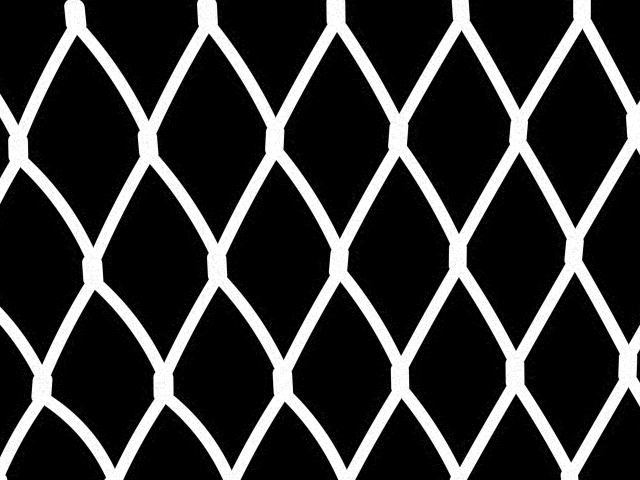
This pattern is drawn by a Shadertoy shader. Its source:

```glsl
// Knotted white netting on black: five rows of knots joined by sagging strands.
// Knot positions come from a gently warped staggered grid; each knot and its
// two downward strands are distance fields, united over the grid in a loop.

#define STRAND_HALF 0.0127           // half thickness of a strand
#define KNOT_HALF vec2(0.0190, 0.034) // half width and height of a knot
#define JOINT 0.0190                 // strand joint above and below knot centre
#define SAG 0.0100                   // bow of the right-going strands
#define SAG_PER_ROW 0.0021           // extra bow in each lower row
#define COUNTER_SAG 0.0050           // bow of the left-going strands
#define ROWS 5
#define FIRST_COLUMN -1
#define LAST_COLUMN 5
#define GRAIN_CELLS 384.0            // speckle cells over the canvas height
#define GRAIN_DEPTH 0.05

float hash(vec2 p) {
    return fract(sin(dot(p, vec2(127.1, 311.7))) * 43758.5453);
}

// Knot centre in canvas heights, y downward; the mesh narrows to the lower right.
vec2 knotCentre(float column, float row) {
    float u = column - 2.0;
    float x = 0.7014 + row * (0.0009 + 0.00104 * row)
            + u * (0.2639 - 0.0066 * row)
            - u * u * (0.0038 - 0.0005 * row);
    float y = 0.0243 + row * (0.2648 - row * (0.00035 + 0.0008 * row))
            - u * (0.0042 + 0.00165 * row * (4.0 - row))
            - u * u * 0.00014 * row * row;
    return vec2(x, y);
}

// Distance to a round-ended strand from a to b, bowed sideways as a parabola.
float strandDistance(vec2 p, vec2 a, vec2 b, float bow) {
    vec2 span = b - a;
    float len = length(span);
    vec2 dir = span / len;
    vec2 q = p - a;
    float along = dot(q, dir);
    float t = clamp(along / len, 0.0, 1.0);
    float across = dot(q, vec2(dir.y, -dir.x)) - 4.0 * bow * t * (1.0 - t);
    return length(vec2(along - t * len, across)) - STRAND_HALF;
}

// Rounded upright lump with a slight random tilt and size.
float knotDistance(vec2 p, vec2 centre, vec2 id) {
    vec2 q = p - centre;
    q.x += 0.0015 + q.y * 0.2 * (hash(id) - 0.5);
    float leftSwell = 1.0 + 0.05 * max(2.0 - id.x, 0.0);
    vec2 size = KNOT_HALF * vec2(leftSwell, 1.0) * mix(0.93, 1.05, hash(id + 7.3));
    float radius = size.x * 0.8;
    vec2 corner = abs(q) - size + radius;
    return length(max(corner, 0.0)) + min(max(corner.x, corner.y), 0.0) - radius;
}

// Union of all knots and the strands hanging from them.
float netDistance(vec2 p) {
    float d = 1e3;
    vec2 joint = vec2(0.0, JOINT);
    for (int j = 0; j < ROWS; j++) {
        float row = float(j);
        float stagger = 0.5 * mod(row, 2.0);
        for (int i = FIRST_COLUMN; i <= LAST_COLUMN; i++) {
            float column = float(i) - stagger;
            vec2 id = vec2(column, row);
            vec2 centre = knotCentre(column, row);
            vec2 top = centre + joint;
            vec2 right = knotCentre(column + 0.5, row + 1.0) - joint;
            vec2 left = knotCentre(column - 0.5, row + 1.0) - joint;
            float slack = clamp(1.0 - column / 4.5, 0.1, 1.2)
                        * mix(0.85, 1.15, hash(id + 3.1));
            d = min(d, knotDistance(p, centre, id));
            d = min(d, strandDistance(p, top, right, slack * (SAG + SAG_PER_ROW * row)));
            d = min(d, strandDistance(p, top, left, -slack * COUNTER_SAG));
        }
    }
    return d;
}

void mainImage(out vec4 fragColor, in vec2 fragCoord) {
    vec2 p = fragCoord / iResolution.y;
    p.y = 1.0 - p.y;
    float pixel = 1.0 / iResolution.y;

    float d = netDistance(p);
    float cover = 1.0 - smoothstep(-0.7 * pixel, 0.7 * pixel, d);

    // Faint speckle: grey flecks in the cord, dark grey ones close beside it.
    float grain = hash(floor(p * GRAIN_CELLS));
    float cord = 1.0 - GRAIN_DEPTH * step(0.82, grain);
    float gap = GRAIN_DEPTH * step(0.85, grain) * (1.0 - smoothstep(0.015, 0.03, d));

    fragColor = vec4(vec3(mix(gap, cord, cover)), 1.0);
}
```
